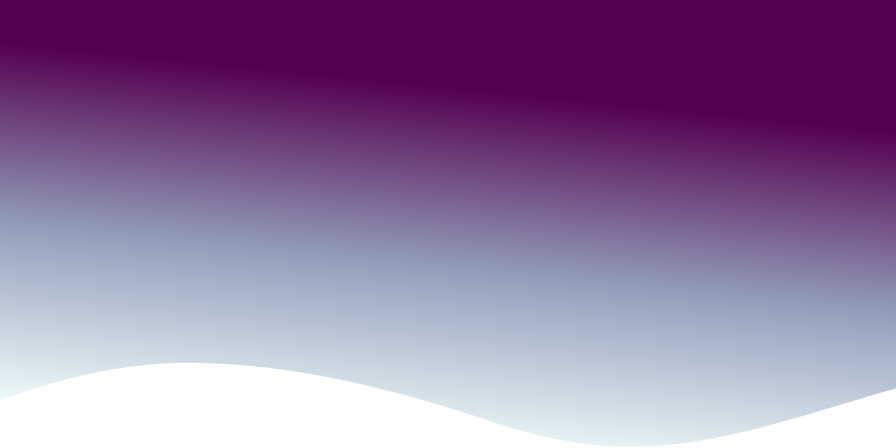
This background is drawn by a Shadertoy shader. Its source:

```glsl
// A tilted dusk gradient, plum through slate blue to pale ice, above a white hill.
// The sky is a three-stop ramp along a slanted axis; the hill outline is a smooth
// curve of cubic Hermite spans joined at a few knots.

#define TILT 0.10         // drop of the sky bands per unit of x
#define SKY_START 0.095   // depth where plum begins to fade
#define SKY_MIDDLE 0.50   // depth of the slate stop
#define SKY_END 0.90      // depth of the ice stop
#define PLUM vec3(0.330, 0.000, 0.314)
#define SLATE vec3(0.570, 0.620, 0.730)
#define ICE vec3(0.940, 0.985, 0.980)
#define HILL vec3(1.0)

const int KNOTS = 5;

// Each knot holds x, height and slope; x spans 0 to 2, height 0 to 1.
const vec3 ridge[KNOTS] = vec3[KNOTS](
    vec3(0.000, 0.107, 0.36),
    vec3(0.417, 0.190, 0.00),
    vec3(1.094, 0.060, -0.335),
    vec3(1.406, 0.0026, 0.00),
    vec3(2.000, 0.133, 0.28));

// Cubic through two knots that keeps the slope at both ends.
float hermite(float x, vec3 a, vec3 b) {
    float span = b.x - a.x;
    float t = clamp((x - a.x) / span, 0.0, 1.0);
    float s = 1.0 - t;
    float bend = t * s * span * (a.z * s - b.z * t);
    return mix(a.y, b.y, t * t * (3.0 - 2.0 * t)) + bend;
}

float hillHeight(float x) {
    float height = ridge[0].y;
    for (int i = 0; i < KNOTS - 1; i++) {
        if (x >= ridge[i].x) height = hermite(x, ridge[i], ridge[i + 1]);
    }
    return height;
}

vec3 skyColor(vec2 p) {
    float depth = 1.0 - p.y - TILT * p.x;
    float upper = clamp((depth - SKY_START) / (SKY_MIDDLE - SKY_START), 0.0, 1.0);
    float lower = clamp((depth - SKY_MIDDLE) / (SKY_END - SKY_MIDDLE), 0.0, 1.0);
    return mix(mix(PLUM, SLATE, upper), ICE, lower);
}

void mainImage(out vec4 fragColor, in vec2 fragCoord) {
    vec2 p = fragCoord / iResolution.xy * vec2(2.0, 1.0);
    float pixel = 1.0 / iResolution.y;

    // Hill over sky, with an edge one pixel wide
    float above = p.y - hillHeight(p.x);
    float hillMask = 1.0 - smoothstep(-0.75 * pixel, 0.75 * pixel, above);
    fragColor = vec4(mix(skyColor(p), HILL, hillMask), 1.0);
}
```
